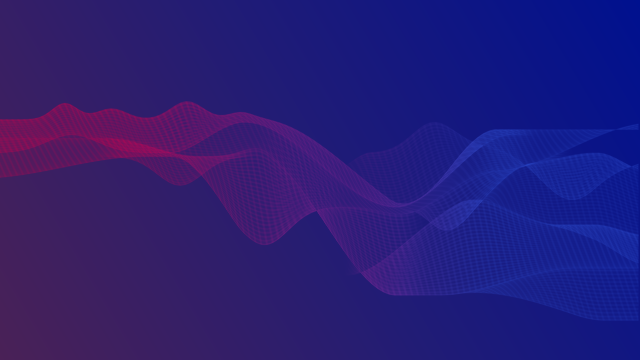
A Shadertoy shader for this background:

```glsl
// Translucent woven ribbons flowing from crimson to blue over a diagonal gradient.

const float ASPECT = 16.0 / 9.0;

float bell(float x, float center, float width) {
    float d = (x - center) / width;
    return exp(-d * d);
}

float ramp(float x, float a, float b) { return smoothstep(a, b, x); }

// Ribbon edges: height as a function of x
float crestEdge(float x) {
    return 0.668 + 0.045 * bell(x, 0.18, 0.05) + 0.03 * bell(x, 0.31, 0.06)
         + 0.05 * bell(x, 0.52, 0.065) + 0.02 * bell(x, 0.67, 0.05)
         - 0.29 * ramp(x, 0.72, 1.25) + 0.262 * ramp(x, 1.08, 1.38);
}
float strandEdge(float x) {
    return 0.575 + 0.05 * bell(x, 0.2, 0.1) + 0.085 * ramp(x, 0.47, 0.68)
         - 0.235 * ramp(x, 0.68, 1.1) + 0.2 * ramp(x, 1.1, 1.42);
}
float keelEdge(float x) {
    return 0.615 - 0.05 * ramp(x, 0.3, 0.55) + 0.022 * bell(x, 0.71, 0.06)
         - 0.385 * ramp(x, 0.715, 1.1) + 0.075 * ramp(x, 1.22, 1.6);
}
float beltEdge(float x) {
    return 0.505 + 0.06 * ramp(x, -0.05, 0.4) - 0.14 * ramp(x, 0.48, 0.68)
         - 0.105 * bell(x, 0.735, 0.095) - 0.02 * bell(x, 1.11, 0.08)
         + 0.1 * ramp(x, 1.13, 1.38) + 0.135 * ramp(x, 1.37, 1.82);
}
float foldEdge(float x) {
    return 0.235 + 0.19 * ramp(x, 0.96, 1.3) + 0.02 * bell(x, 1.32, 0.07)
         - 0.05 * ramp(x, 1.35, 1.55) - 0.03 * ramp(x, 1.65, 1.8);
}
float hillEdge(float x) {
    return 0.525 + 0.05 * ramp(x, 0.92, 1.03) + 0.02 * ramp(x, 1.1, 1.3)
         + 0.075 * bell(x, 1.2, 0.085) - 0.15 * bell(x, 1.59, 0.13)
         - 0.03 * ramp(x, 1.65, 1.78);
}
float swaleEdge(float x) {
    return 0.425 - 0.065 * bell(x, 1.24, 0.07) + 0.12 * ramp(x, 1.28, 1.48)
         + 0.03 * ramp(x, 1.45, 1.65) - 0.05 * ramp(x, 1.66, 1.8);
}

// Evenly spaced threads, one per unit of v; fades to the mean when too fine
float threads(float v, float pixel) {
    float d = 0.5 - abs(fract(v) - 0.5);
    float line = 1.0 - smoothstep(0.0, 0.16 + pixel, d);
    return mix(line, 0.24, smoothstep(0.25, 0.7, pixel));
}

// Soft glow plus a fine line along one ribbon edge
float rim(float y, float edge, float pixel) {
    float slope = dFdx(edge) / pixel;
    float d = abs(y - edge) / sqrt(1.0 + slope * slope);
    return 0.16 * exp(-d / 0.011) + 0.13 * (1.0 - smoothstep(0.0, 1.4 * pixel, d));
}

// Woven ribbon between two edges; span holds its start and end in x
float ribbon(vec2 p, float a, float b, vec2 span, float rows, float weight, float pixel) {
    float low = min(a, b), high = max(a, b);
    float gap = high - low + 0.004;
    float t = (p.y - low) / gap;
    float inside = smoothstep(-pixel, pixel, p.y - low)
                 * smoothstep(-pixel, pixel, high - p.y);
    float weave = threads(t * rows, pixel * rows / gap)
                + threads(p.x * 62.0 + t * 3.0, pixel * 62.0);
    float veil = 0.05 + min(0.006 / gap, 0.16);
    float glow = rim(p.y, a, pixel) + rim(p.y, b, pixel);
    float ends = smoothstep(span.x, span.x + 0.1, p.x)
               * (1.0 - smoothstep(span.y - 0.1, span.y, p.x));
    return weight * ends * inside * (veil + 0.2 * weave + glow);
}

vec3 backdrop(vec2 uv) {
    const vec3 PLUM = vec3(0.29, 0.13, 0.34);
    const vec3 INDIGO = vec3(0.13, 0.11, 0.46);
    const vec3 ROYAL = vec3(0.0, 0.065, 0.56);
    float d = dot(uv, vec2(0.75, 0.25));
    return d < 0.5 ? mix(PLUM, INDIGO, d * 2.0) : mix(INDIGO, ROYAL, d * 2.0 - 1.0);
}

vec3 threadColor(float x) {
    const vec3 CRIMSON = vec3(0.8, 0.0, 0.3);
    const vec3 PURPLE = vec3(0.5, 0.13, 0.56);
    const vec3 BLUE = vec3(0.17, 0.29, 0.8);
    vec3 warm = mix(CRIMSON, PURPLE, smoothstep(0.25, 0.95, x));
    return mix(warm, BLUE, smoothstep(0.95, 1.4, x));
}

void mainImage(out vec4 fragColor, in vec2 fragCoord) {
    vec2 uv = fragCoord / iResolution.xy;
    vec2 p = uv * vec2(ASPECT, 1.0);
    float x = p.x, pixel = ASPECT / iResolution.x;

    float crest = crestEdge(x), strand = strandEdge(x), keel = keelEdge(x);
    float belt = beltEdge(x), fold = foldEdge(x);
    float hill = hillEdge(x), swale = swaleEdge(x);
    float dip = 0.565 - 0.08 * bell(x, 0.5, 0.09);
    float hem = keel - 0.145 * ramp(x, 1.27, 1.68);
    float lap = fold - 0.08 * ramp(x, 1.5, 1.8);

    // Left and middle ribbons
    float ink = ribbon(p, crest, strand, vec2(-0.2, 1.5), 14.0, 0.75, pixel);
    ink += ribbon(p, crest, keel, vec2(-0.2, 1.0), 18.0, 0.5, pixel);
    ink += ribbon(p, keel, belt, vec2(-0.2, 1.2), 24.0, 0.75, pixel);
    ink += ribbon(p, strand, belt, vec2(0.7, 1.3), 18.0, 0.5, pixel);
    ink += ribbon(p, dip, keel, vec2(0.25, 0.72), 12.0, 0.6, pixel);
    // Right ribbons
    ink += ribbon(p, hill, strand, vec2(0.93, 1.5), 20.0, 0.4, pixel);
    ink += ribbon(p, crest, belt, vec2(1.2, 2.0), 20.0, 0.55, pixel);
    ink += ribbon(p, hill, swale, vec2(1.3, 2.0), 16.0, 0.55, pixel);
    ink += ribbon(p, swale, belt, vec2(1.1, 1.6), 10.0, 0.6, pixel);
    ink += ribbon(p, swale, fold, vec2(1.2, 2.0), 22.0, 0.45, pixel);
    ink += ribbon(p, fold, keel, vec2(0.95, 2.0), 26.0, 0.75, pixel);
    ink += ribbon(p, fold, lap, vec2(1.45, 2.0), 12.0, 0.6, pixel);
    ink += ribbon(p, keel, hem, vec2(1.22, 2.0), 14.0, 0.55, pixel);

    ink *= 1.0 - smoothstep(1.772, 1.775, x);
    vec3 color = mix(backdrop(uv), threadColor(x), 1.0 - exp(-1.25 * ink));
    fragColor = vec4(color, 1.0);
}
```
